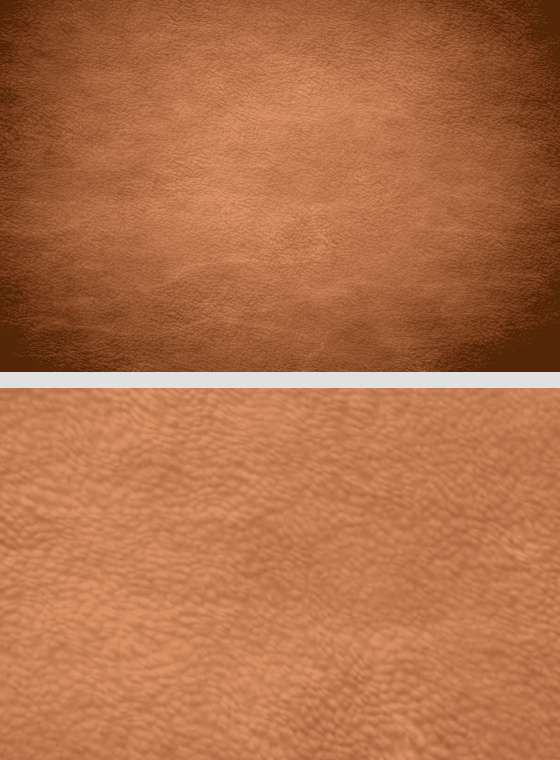
Top: the whole. Bottom: its middle third, enlarged.
Give the GLSL for this texture, as a WebGL 2 fragment shader.

```glsl
#version 300 es
precision highp float;
// Tan leather: fine wrinkled grain, soft mottling, faint creases and a dark vignette.

uniform vec2 u_resolution;
out vec4 fragColor;

// Colours
const vec3 DARK_BROWN = vec3(0.33, 0.15, 0.03);
const vec3 LIGHT_TAN = vec3(0.80, 0.52, 0.35);
const float RED_CURVE = 0.87;

// Vignette
const vec2 GLOW_CENTER = vec2(0.49, 0.55);
const vec2 GLOW_SHAPE = vec2(1.08, 0.86);
const float GLOW_TONE = 0.97;
const float GLOW_FALLOFF = 0.62;

// Grain, in cells per canvas height
const vec2 GRAIN_DENSITY = vec2(88.0, 150.0);
const float GRAIN_ANGLE = -0.45;
const float GRAIN_RELIEF = 0.25;
const float GRAIN_GROOVE = 0.12;
const float WRINKLE_SHARE = 0.9;
const vec2 LIGHT_STEP = vec2(-0.0012, 0.0030);
const float PORE_DENSITY = 300.0;
const float PORE_STRENGTH = 0.12;

// Large features
const vec2 MOTTLE_DENSITY = vec2(3.0, 5.5);
const float MOTTLE_STRENGTH = 0.38;
const vec2 CLUMP_DENSITY = vec2(20.0, 34.0);
const float CLUMP_STRENGTH = 0.20;
const vec2 CREASE_DENSITY = vec2(3.0, 12.0);
const float CREASE_STRENGTH = 0.13;
const float BEND_DENSITY = 7.0;
const float BEND_AMOUNT = 0.035;
const float KINK_DENSITY = 36.0;
const float KINK_AMOUNT = 0.009;

// Integer hash of a lattice cell, two values in 0..1
vec2 hash2(vec2 cell) {
    uvec2 v = uvec2(ivec2(cell)) * 1664525u + 1013904223u;
    v.x += v.y * 1664525u;
    v.y += v.x * 1664525u;
    v ^= v >> 16u;
    v.x += v.y * 1664525u;
    v.y += v.x * 1664525u;
    v ^= v >> 16u;
    return vec2(v & 65535u) / 65535.0;
}

vec2 noise2(vec2 p) {
    vec2 cell = floor(p);
    vec2 f = fract(p);
    f = f * f * (3.0 - 2.0 * f);
    vec2 low = mix(hash2(cell), hash2(cell + vec2(1, 0)), f.x);
    vec2 high = mix(hash2(cell + vec2(0, 1)), hash2(cell + vec2(1, 1)), f.x);
    return mix(low, high, f.y);
}

float fbm(vec2 p) {
    float sum = 0.0;
    float amplitude = 0.53;
    for (int octave = 0; octave < 4; octave++) {
        sum += amplitude * noise2(p).x;
        p = mat2(1.6, 0.9, -0.9, 1.6) * p + 17.3;
        amplitude *= 0.5;
    }
    return sum;
}

// Slanted pebbles broken up by wrinkles, roughly 0..1
float grainHeight(vec2 p) {
    float c = cos(GRAIN_ANGLE);
    float s = sin(GRAIN_ANGLE);
    p = mat2(c, -s, s, c) * p * GRAIN_DENSITY;
    vec2 cell = floor(p);
    float nearest = 4.0;
    for (int y = -1; y <= 1; y++) {
        for (int x = -1; x <= 1; x++) {
            vec2 neighbor = cell + vec2(x, y);
            vec2 offset = neighbor + hash2(neighbor) - p;
            nearest = min(nearest, dot(offset, offset));
        }
    }
    float pebble = 1.0 - smoothstep(0.0, 0.85, sqrt(nearest));
    float wrinkle = noise2(p * vec2(0.6, 0.9) + 57.0).x;
    return mix(pebble, wrinkle, 0.5 * WRINKLE_SHARE);
}

void main() {
    vec2 uv = gl_FragCoord.xy / u_resolution;
    vec2 p = gl_FragCoord.xy / u_resolution.y;

    // Vignette
    vec2 fromGlow = (uv - GLOW_CENTER) * 2.0 * GLOW_SHAPE;
    float tone = GLOW_TONE - GLOW_FALLOFF * dot(fromGlow, fromGlow);

    // Mottling and mid-sized clumps
    vec2 bent = p + BEND_AMOUNT * noise2(p * BEND_DENSITY);
    tone += MOTTLE_STRENGTH * (fbm(p * MOTTLE_DENSITY + 5.0) - 0.5);
    tone += CLUMP_STRENGTH * (fbm(bent * CLUMP_DENSITY + 11.0) - 0.5);

    // Thin light creases that gather in the lower half
    float ridge = 1.0 - abs(2.0 * fbm(p * CREASE_DENSITY + 31.0) - 1.0);
    float creaseMask = mix(1.0, 0.3, smoothstep(0.3, 0.75, uv.y));
    tone += CREASE_STRENGTH * creaseMask * (pow(ridge, 16.0) - 0.2);

    // Grain lit from above, stronger in some patches
    vec2 grainPos = bent + KINK_AMOUNT * noise2(p * KINK_DENSITY + 41.0);
    float height = grainHeight(grainPos);
    float relief = height - grainHeight(grainPos + LIGHT_STEP);
    float patchiness = mix(0.8, 1.4, smoothstep(0.25, 0.75, fbm(p * 6.0 + 73.0)));
    tone += patchiness * (GRAIN_RELIEF * relief + GRAIN_GROOVE * (height - 0.5));
    tone += PORE_STRENGTH * (noise2(p * PORE_DENSITY).x - 0.5);

    // Tone to colour, with red rising first
    tone = clamp(tone, 0.0, 1.15);
    vec3 blend = vec3(pow(tone, RED_CURVE), tone, tone);
    fragColor = vec4(mix(DARK_BROWN, LIGHT_TAN, blend), 1.0);
}
```
